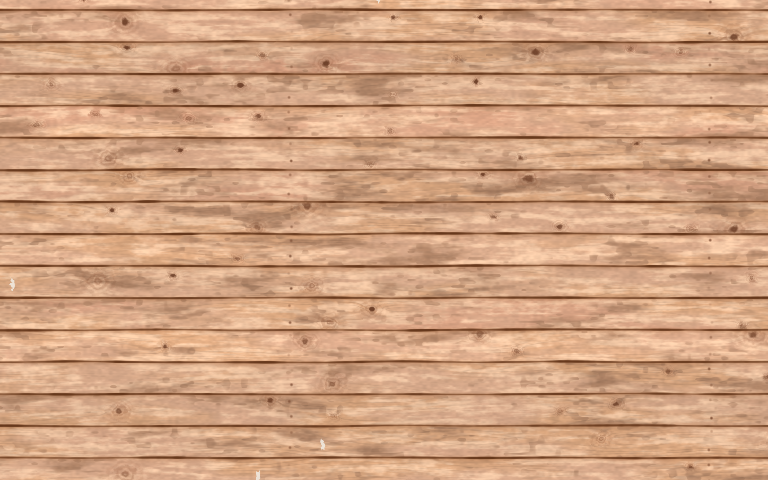
Reproduce this texture procedurally as a WebGL 1 fragment shader.

```glsl
precision highp float;
// Weathered horizontal timber cladding: stacked boards split by thin, uneven
// gaps. Stretched noise makes grain and stains; hashed cells along each board
// place knots and paint chips, and two stud columns carry the nails.
#define BOARDS 15.0
#define GAP_OFFSET 0.69
#define GAP_HALF_WIDTH 0.03
#define GAP_WAVE 0.018
#define KNOT_CELL 0.15
#define KNOT_CHANCE 0.36
#define CHIP_CHANCE 0.03
#define NAIL_RADIUS 0.0026
#define STUD_A 0.378
#define STUD_B 0.925
uniform vec2 u_resolution;

const vec3 PALE = vec3(0.92, 0.765, 0.635);
const vec3 BASE = vec3(0.85, 0.67, 0.55);
const vec3 HONEY = vec3(0.87, 0.66, 0.49);
const vec3 ROSY = vec3(0.84, 0.61, 0.49);
const vec3 STAIN = vec3(0.65, 0.485, 0.375);
const vec3 KNOT = vec3(0.51, 0.29, 0.18);
const vec3 GAP = vec3(0.40, 0.22, 0.11);
const vec3 SHADOW = vec3(0.62, 0.40, 0.25);
const vec3 CHIP = vec3(0.94, 0.91, 0.87);

float hash(vec2 p) {
  vec3 q = fract(vec3(p.xyx) * 0.1031);
  q += dot(q, q.yzx + 33.33);
  return fract((q.x + q.y) * q.z);
}
float noise(vec2 p) {
  vec2 i = floor(p);
  vec2 f = p - i;
  f = f * f * (3.0 - 2.0 * f);
  return mix(mix(hash(i), hash(i + vec2(1.0, 0.0)), f.x),
             mix(hash(i + vec2(0.0, 1.0)), hash(i + 1.0), f.x), f.y);
}
float fbm(vec2 p) {
  float sum = 0.0;
  float amp = 0.533;
  for (int i = 0; i < 4; i++) {
    sum += amp * noise(p);
    p = p * 2.03 + 7.1;
    amp *= 0.5;
  }
  return sum;
}
float disc(float d, float radius, float aa) {
  return 1.0 - smoothstep(radius - aa, radius + aa, d);
}

void main() {
  float px = 1.0 / u_resolution.y;
  vec2 p = gl_FragCoord.xy * px;

  // Board index and height within the board, with a faintly wavy edge.
  float level = p.y * BOARDS - GAP_OFFSET;
  float nearestGap = floor(level + 0.5);
  level += GAP_WAVE * 2.0 * (noise(vec2(p.x * 6.0, nearestGap * 13.0 + 50.0)) - 0.5);
  float f = fract(level);
  float seed = floor(level) * 23.0 + 80.0;
  vec2 q = vec2(p.x, f / BOARDS);

  // Knots and ragged paint chips, scattered in cells along the board.
  float knotCore = 0.0, knotRings = 0.0, bend = 0.0, chips = 0.0;
  for (int i = -1; i <= 1; i++) {
    float cell = floor(p.x / KNOT_CELL) + float(i);
    vec2 id = vec2(cell + 20.0, seed);
    vec2 center = vec2((cell + 0.15 + 0.7 * hash(id + 3.1)) * KNOT_CELL,
                       (0.12 + 0.76 * hash(id + 5.7)) / BOARDS);
    vec2 d = q - center;
    float present = step(hash(id), KNOT_CHANCE);
    float size = mix(0.0035, 0.013, pow(hash(id + 9.3), 2.0));
    float r = length(d * vec2(0.75, 1.0)) + 0.012 * (fbm(d * 100.0 + id) - 0.5);
    float halo = present * exp(-r * r / (size * size * 4.0));
    knotCore += present * disc(r, size * 0.5, px + size * 0.25) * hash(id + 2.4);
    knotRings += halo * (0.6 + 0.4 * sin(r / size * 7.0));
    bend += halo * sign(d.y) * 0.22;
    vec2 c = q - vec2(center.x, 0.028);
    float ragged = length(c * vec2(2.8, 1.0)) + 0.014 * (noise(c * 260.0 + id) - 0.5);
    chips += step(hash(id + 41.7), CHIP_CHANCE) * disc(ragged, 0.011, px);
  }

  // Thin growth lines, fibres, mottling, small scars and broad stains.
  float flow = f + bend + 0.2 * noise(vec2(p.x * 4.0, seed));
  float growth = fbm(vec2(p.x * 2.2 + seed, flow * 1.7 + seed));
  float patches = fbm(vec2(p.x * 4.0 + seed * 1.7, f * 1.2 + seed));
  float lines = pow(0.5 + 0.5 * sin(growth * 60.0), 4.0) * smoothstep(0.35, 0.65, patches);
  float fibre = fbm(vec2(p.x * 10.0 + seed, flow * 8.0 + seed));
  float mottle = fbm(vec2(p.x * 38.0 + seed, f * 5.0 + seed));
  float weather = fbm(vec2(p.x * 6.5 + seed * 2.3, flow * 2.4 + seed));
  float speck = noise(p * vec2(130.0, 240.0));
  float scars = smoothstep(0.66, 0.82, noise(q * vec2(55.0, 130.0) + seed));
  vec3 color = mix(BASE, HONEY, smoothstep(0.42, 0.72, patches) * 0.75);
  color = mix(color, ROSY, smoothstep(0.55, 0.3, patches) * hash(vec2(seed, 4.0)) * 0.8);
  color = mix(color, PALE, smoothstep(0.42, 0.66, 0.6 * fibre + 0.4 * mottle) * 0.85);
  color = mix(color, STAIN, smoothstep(0.52, 0.76, 0.75 * weather + 0.25 * mottle) * 0.9);
  color = mix(color, STAIN, scars * smoothstep(0.4, 0.65, weather) * 0.6);
  color *= 1.0 + 0.08 * (hash(vec2(seed, 8.0)) - 0.5) - 0.07 * lines;
  color *= 1.02 + 0.1 * (fibre - 0.5) + 0.12 * (mottle - 0.5) + 0.08 * (speck - 0.5);
  color = mix(color, KNOT, clamp(knotRings * 0.38, 0.0, 0.55));
  color = mix(color, KNOT * 0.8, clamp(knotCore, 0.0, 1.0));

  // Two nails per board on each stud, some faded.
  for (int i = 0; i < 4; i++) {
    vec2 id = vec2(float(i) + 60.0, seed);
    float stud = (i < 2 ? STUD_A : STUD_B) * u_resolution.x * px;
    vec2 nail = vec2(stud + 0.007 * (hash(id) - 0.5),
                     (0.22 + 0.53 * mod(float(i), 2.0) + 0.1 * hash(id + 1.3)) / BOARDS);
    float mark = disc(length(q - nail), NAIL_RADIUS, px);
    color = mix(color, KNOT * 0.85, mark * (0.1 + 0.65 * hash(id + 6.2)));
  }
  color = mix(color, CHIP, clamp(chips, 0.0, 1.0) * 0.9);

  // Uneven soft shadow beneath each overlap, then the gap itself.
  float edge = level - nearestGap;
  float wear = fbm(vec2(p.x * 16.0, nearestGap * 9.0 + 30.0));
  float shade = exp(-abs(edge) / (edge < 0.0 ? 0.02 + 0.09 * wear : 0.03));
  color = mix(color, SHADOW, shade * 0.7);
  float gap = disc(abs(edge), GAP_HALF_WIDTH * (0.5 + wear), BOARDS * px * 0.6);
  color = mix(color, GAP, gap * clamp(0.2 + 1.1 * wear, 0.0, 1.0));
  gl_FragColor = vec4(color, 1.0);
}
```
